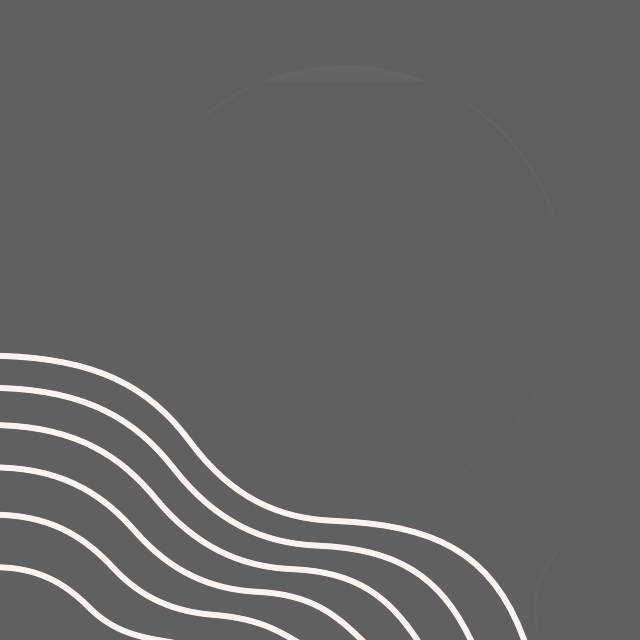
This background is drawn by a WebGL 1 fragment shader. Its source:

```glsl
precision highp float;
// Cream contour waves in the lower left of a grey field, with faint circular rims.

uniform vec2 u_resolution;

const float GRID = 768.0;          // layout units across the canvas, y runs down
const float HALF_WIDTH = 3.6;
const vec3 GREY = vec3(0.378);
const vec3 CREAM = vec3(0.992, 0.953, 0.933);

float segmentDistance(vec2 p, vec2 a, vec2 b) {
  vec2 ab = b - a;
  float t = clamp(dot(p - a, ab) / dot(ab, ab), 0.0, 1.0);
  return length(p - a - ab * t);
}

vec2 bezier(vec2 a, vec2 b, vec2 c, vec2 d, float t) {
  float s = 1.0 - t;
  return s * s * s * a + 3.0 * s * s * t * b + 3.0 * s * t * t * c + t * t * t * d;
}

float bezierDistance(vec2 p, vec2 a, vec2 b, vec2 c, vec2 d) {
  float nearest = GRID;
  vec2 previous = a;
  for (int i = 1; i <= 16; i++) {
    vec2 next = bezier(a, b, c, d, float(i) / 16.0);
    nearest = min(nearest, segmentDistance(p, previous, next));
    previous = next;
  }
  return nearest;
}

// Wave n: a shoulder, a steep bend, a shelf and a final fall.
float waveDistance(vec2 p, float n) {
  float n2 = n * n;
  float drop = n2 * n2 * n / 3125.0;
  vec2 start = vec2(0.0, 427.0 + 35.5 * n + 3.05 * n2);
  vec2 bend = vec2(228.0 - 18.5 * n - 1.1 * n2, 530.0 + 30.0 * n + 2.0 * n2);
  vec2 shelf = vec2(400.0 - 14.0 * n - 5.5 * n2, 625.0 + 30.5 * n - 0.8 * n2 + 11.0 * drop);
  vec2 end = vec2(629.0 - 64.0 * n, GRID + 37.0 * drop);

  vec2 steep = vec2(1.0, 1.35 - 0.07 * n);
  vec2 gentle = vec2(1.0, 0.04 + 0.12 * drop);
  float run = shelf.x - bend.x;
  vec2 fall = end - shelf;
  vec2 endPull = fall * vec2(0.17 + 0.03 * n, 0.75 - 0.07 * n);

  float d = bezierDistance(p, start, start + bend.x * vec2(0.5, 0.015),
                           bend - 0.22 * bend.x * steep, bend);
  d = min(d, bezierDistance(p, bend, bend + 0.29 * run * steep,
                            shelf - 0.38 * run * gentle, shelf));
  return min(d, bezierDistance(p, shelf, shelf + 0.52 * fall.x * gentle,
                               end - endPull, end));
}

// Thin rim of a circle, fading out away from a middle angle in degrees.
float rimArc(vec2 p, vec2 center, float radius, float middle, float spread) {
  vec2 q = p - center;
  float angle = degrees(atan(-q.y, q.x));
  float offset = abs(mod(angle - middle + 180.0, 360.0) - 180.0);
  float fade = 1.0 - smoothstep(0.6 * spread, spread, offset);
  return fade * (1.0 - smoothstep(0.5, 2.0, abs(length(q) - radius)));
}

void main() {
  vec2 p = gl_FragCoord.xy / u_resolution * GRID;
  p.y = GRID - p.y;
  float pixel = GRID / min(u_resolution.x, u_resolution.y);
  vec3 color = GREY;

  // Large disc: pale cap and broken rim
  vec2 center = vec2(414.0, 343.0);
  float radius = 264.0;
  float inside = radius - length(p - center);
  float cap = smoothstep(-pixel, pixel, inside) * (1.0 - smoothstep(97.0, 99.0, p.y));
  color += cap * (0.010 + 0.014 * exp(-max(inside, 0.0) / 3.0));
  color += 0.014 * rimArc(p, center, radius, 38.0, 24.0);
  color += 0.014 * rimArc(p, center, radius, 122.0, 9.0);
  color += 0.008 * rimArc(p, center, radius, -47.0, 23.0);

  // Small disc at the lower right corner
  vec2 corner = vec2(742.0, 731.0);
  color += 0.012 * rimArc(p, corner, 100.0, 165.0, 38.0);
  color += 0.008 * rimArc(p, corner, 100.0, 97.0, 10.0);

  // Six nested waves
  float d = GRID;
  for (int i = 0; i < 6; i++) {
    d = min(d, waveDistance(p, float(i)));
  }
  float ink = 1.0 - smoothstep(-0.6 * pixel, 0.6 * pixel, d - HALF_WIDTH);
  gl_FragColor = vec4(mix(color, CREAM, ink), 1.0);
}
```
